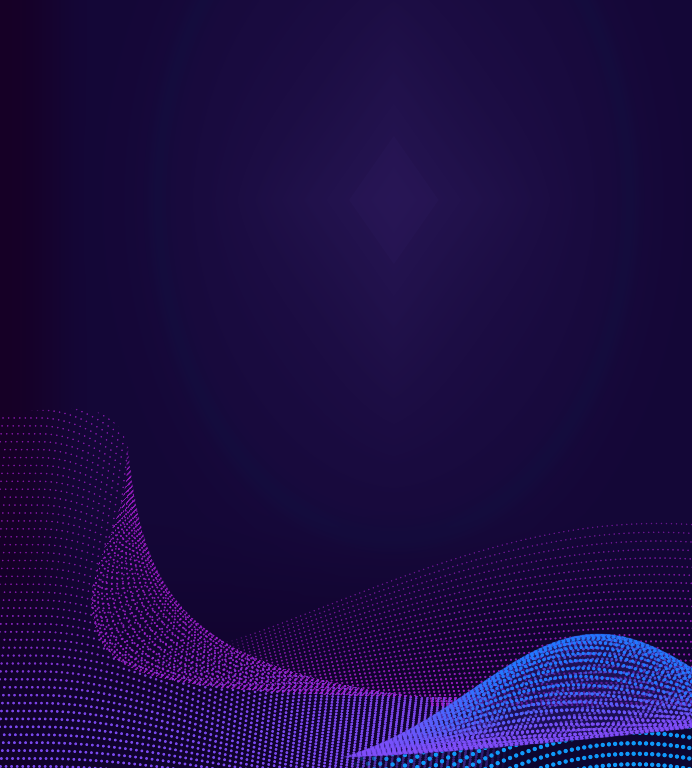
This background is drawn by a Shadertoy shader. Its source:

```glsl
// Deep indigo glow above folded sheets of violet, blue and cyan dots.

// Layout units span the whole canvas, y running down
const vec2 CANVAS = vec2(694.0, 768.0);
const vec2 GLOW_CENTER = vec2(395.0, 200.0);
const float FOLD_Y = 697.0;      // level where the left sheet flattens out
const float CREST_X = 600.0;     // top of the blue wave

const vec3 GLOW = vec3(0.148, 0.082, 0.325);
const vec3 NIGHT = vec3(0.078, 0.026, 0.215);
const vec3 MAROON = vec3(0.085, 0.0, 0.150);
const vec3 FLOOR_TINT = vec3(0.060, 0.008, 0.165);
const vec3 MAGENTA = vec3(0.66, 0.12, 0.82);
const vec3 VIOLET = vec3(0.50, 0.30, 0.98);
const vec3 BLUE = vec3(0.13, 0.47, 1.0);
const vec3 CYAN = vec3(0.06, 0.60, 0.98);

// Round dots at the cell centers of a warped grid
float dots(vec2 grid, float radius) {
    vec2 gx = dFdx(grid), gy = dFdy(grid);
    float det = gx.x * gy.y - gy.x * gx.y;
    det = abs(det) < 1e-5 ? 1e-5 : det;
    vec2 cell = fract(grid) - 0.5;
    vec2 offset = vec2(gy.y * cell.x - gy.x * cell.y,
                       gx.x * cell.y - gx.y * cell.x) / det;
    float r = radius * iResolution.y / CANVAS.y;
    float core = min(1.0, r * 1.7);
    return core * (1.0 - smoothstep(r - 0.5, r + 0.6, length(offset)));
}

// Soft mask, one where the signed distance is positive
float inside(float d) {
    return smoothstep(-1.0, 1.0, d);
}

// Stepped glow: a diamond core that rounds into an ellipse
vec3 background(vec2 p) {
    vec2 q = abs(p - GLOW_CENTER) / vec2(0.7, 1.0);
    float r = mix(q.x + q.y, length(q), smoothstep(50.0, 330.0, length(q)));
    float stepped = mix(r, floor(r / 32.0) * 32.0, 0.35);
    vec3 col = mix(GLOW, NIGHT, smoothstep(-120.0, 470.0, stepped) * 1.08 - 0.08);
    col += vec3(0.008, 0.004, 0.012) * (1.0 - smoothstep(63.0, 65.0, q.x + q.y));
    col += vec3(-0.010, 0.012, 0.008) * exp(-pow((r - 338.0) / 14.0, 2.0));
    col = mix(col, MAROON, 1.0 - smoothstep(5.0, 95.0, p.x));
    return mix(col, FLOOR_TINT, 0.8 * smoothstep(500.0, 720.0, p.y));
}

// Right and left outlines of the fold, by height above FOLD_Y
float outerFold(float h) {
    float corner = clamp((h - 247.0) / 41.0, 0.0, 1.0);
    return 120.0 + 310.0 * exp(-pow(h / 50.0, 0.8))
         - 45.0 * (1.0 - sqrt(1.0 - corner * corner));
}
float innerFold(float h) {
    return 88.0 + 340.0 * exp(-pow(h / 10.3, 0.7)) + 39.0 * smoothstep(87.0, 227.0, h);
}

void mainImage(out vec4 fragColor, in vec2 fragCoord) {
    vec2 uv = fragCoord / iResolution.xy;
    vec2 p = vec2(uv.x, 1.0 - uv.y) * CANVAS;
    vec3 col = background(p);

    float h = max(FOLD_Y - p.y, 0.0);
    float outer = outerFold(h), inner = innerFold(h);
    float depth = smoothstep(560.0, 740.0, p.y);
    vec3 sheetColor = mix(MAGENTA, VIOLET, depth);

    // Blue wave outlines
    float crest = 776.0 - 142.0 * exp(-pow((p.x - CREST_X) / 180.0, 2.0));
    float trough = 757.0 - 29.0 * pow(max(p.x - 350.0, 0.0) / 344.0, 1.3);

    // Left sheet: level rows that sink and tighten to the right
    float top = 414.0 + 284.0 * smoothstep(40.0, 430.0, p.x);
    float row = (p.y - top) / (810.0 - top);
    float rim = 409.0 + 6.0 * pow(max(1.0 - p.x / 75.0, 0.0), 2.0);
    float mask = inside(p.y - rim) * (p.y > FOLD_Y ? 1.0 : inside(outer - p.x));
    mask *= 1.0 - smoothstep(470.0, 520.0, p.x);
    float a = dots(vec2((p.x + 0.12 * p.y) / 5.6, row * 50.0), mix(0.72, 1.35, depth));
    col = mix(col, sheetColor, a * mask * mix(0.72, 0.95, depth));

    // Folded overlap: crowded toward both outlines
    float s = (p.x - inner) / max(outer - inner, 2.0);
    float across = acos(clamp(1.0 - 2.0 * s, -0.999, 0.999)) / 3.14159;
    mask = inside(p.x - inner) * inside(outer - p.x) * step(p.y, FOLD_Y);
    mask *= smoothstep(435.0, 475.0, p.y);
    a = dots(vec2(across * 19.0, (p.x + p.y) / 5.5), 0.95);
    col = mix(col, MAGENTA, a * mask * 0.85);

    // Right sheet: rows fanning out from the fold
    float t = max(p.x - 230.0, 0.0) / 430.0;
    top = 640.0 - 121.0 * sin(1.5708 * pow(t, 1.1));
    row = (706.0 - p.y) / (706.0 - top);
    mask = inside(p.y - top) * inside(p.x - outer) * step(p.y, 706.0);
    mask *= smoothstep(215.0, 260.0, p.x);
    float fan = pow(max(row, 0.001), 0.72) * 29.0;
    float low = 1.0 - clamp(row, 0.0, 1.0);
    a = dots(vec2((p.x - 0.25 * p.y) / 5.0, fan), mix(0.65, 1.15, low));
    col = mix(col, MAGENTA, a * mask * mix(0.55, 0.9, low));

    // Cyan rows arching below the wave
    float arc = p.y - 0.0016 * pow(p.x - 637.0, 2.0);
    mask = inside(p.y - trough) * smoothstep(345.0, 400.0, p.x);
    col = mix(col, vec3(0.04, 0.03, 0.20), mask * 0.6);
    a = dots(vec2(p.x / 6.2, (arc - 738.0) / 10.5), 2.1);
    col = mix(col, CYAN, a * mask);

    // Blue wave: two crossing grids, denser at its edges
    s = (trough - p.y) / max(trough - crest, 2.0);
    across = acos(clamp(1.0 - 2.0 * s, -0.999, 0.999)) / 3.14159;
    mask = inside(p.y - crest) * inside(trough - p.y) * smoothstep(325.0, 365.0, p.x);
    float blueness = smoothstep(0.05, 0.65, s) * smoothstep(360.0, 520.0, p.x);
    vec3 waveColor = mix(VIOLET, BLUE, blueness);
    col = mix(col, vec3(0.15, 0.10, 0.46), mask * 0.55);
    a = dots(vec2((p.x + 0.5 * p.y) / 4.8, across * 23.0), 1.35);
    col = mix(col, mix(waveColor, VIOLET, 0.45), a * mask * 0.75);
    a = dots(vec2((p.x - 0.35 * p.y) / 5.2, across * 19.0 + p.x / 60.0), 1.65);
    col = mix(col, waveColor, a * mask);
    float edge = exp(-abs(p.y - crest) / 4.0) + 0.4 * exp(-abs(p.y - trough) / 3.0);
    col = mix(col, waveColor, min(edge, 1.0) * mask * 0.75);

    fragColor = vec4(col, 1.0);
}
```
